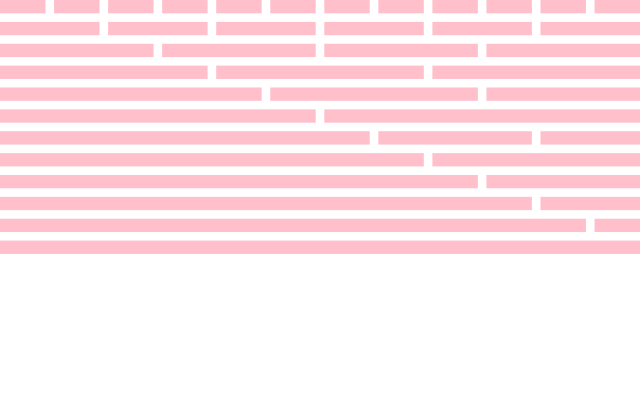
This pattern is drawn by a Shadertoy shader. Its source:

```glsl
// Twelve rows of pink bars on white, laid out on a twelve-column grid.
// Row n opens with a bar n columns wide; further bars fill the rest.
// Each pixel finds its row and bar, then takes a box distance to its edges.

#define COLUMNS 12.0
#define ROWS 12.0
#define COLUMN_GAP 0.01343   // fraction of canvas width
#define ROW_PITCH 0.05468    // fraction of canvas height
#define BAR_HEIGHT 0.03333   // fraction of canvas height
#define PINK vec3(1.0, 0.753, 0.796)
#define PAPER vec3(1.0)

// Start and end, in columns, of the bar at a column position in row n.
vec2 barExtent(float n, float column) {
    if (column < n) return vec2(0.0, n);
    // Rows five and seven split their remainder into two shorter bars.
    bool splitsRest = n == 5.0 || n == 7.0;
    float span = splitsRest ? ceil((COLUMNS - n) * 0.5) : n;
    float start = n + span * floor((column - n) / span);
    return vec2(start, min(start + span, COLUMNS));
}

// Pixel coverage from a signed inside distance.
float coverage(float inside, float pixel) {
    return clamp(inside / pixel + 0.5, 0.0, 1.0);
}

void mainImage(out vec4 fragColor, in vec2 fragCoord) {
    vec2 pixel = 1.0 / iResolution.xy;
    vec2 pos = fragCoord * pixel;
    pos.y = 1.0 - pos.y;

    // Cell borders run along the middle of the gaps.
    float columnPitch = (1.0 + COLUMN_GAP) / COLUMNS;
    float rowGap = ROW_PITCH - BAR_HEIGHT;
    float column = (pos.x + 0.5 * COLUMN_GAP) / columnPitch;
    float row = (pos.y + 0.5 * rowGap) / ROW_PITCH;
    float n = floor(row) + 1.0;

    // Distances inside the bar, horizontally and vertically.
    vec2 extent = barExtent(n, column);
    float insideX = min(column - extent.x, extent.y - column) * columnPitch
                  - 0.5 * COLUMN_GAP;
    float insideY = 0.5 * BAR_HEIGHT - abs(fract(row) - 0.5) * ROW_PITCH;

    float bar = coverage(insideX, pixel.x) * coverage(insideY, pixel.y);
    bar *= step(n, ROWS);
    fragColor = vec4(mix(PAPER, PINK, bar), 1.0);
}
```
